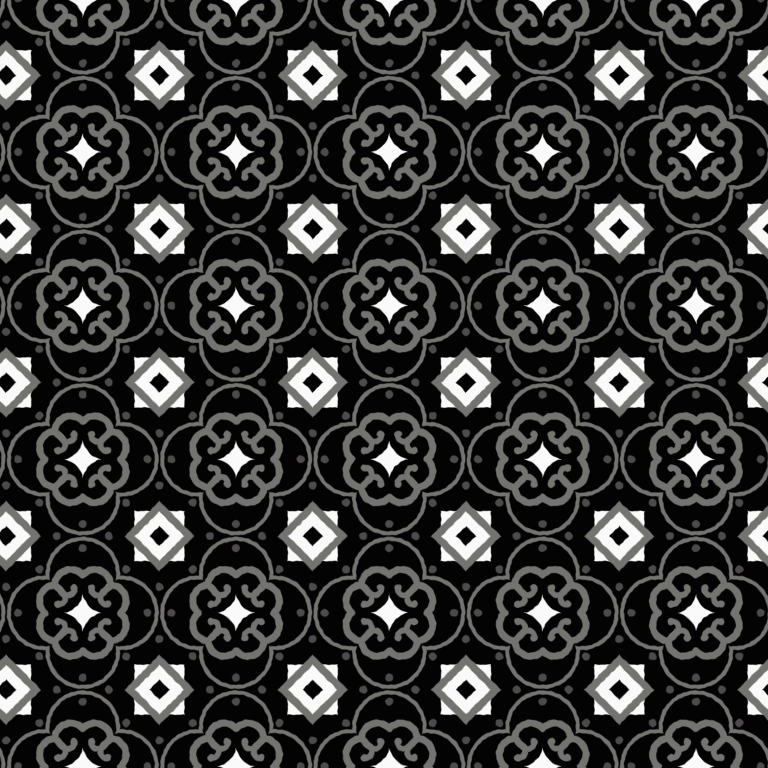
Write a three.js fragment shader that draws this pattern.

```glsl
// Monochrome tile lattice: outlined quatrefoils holding a scrolled rosette and a
// concave star, with diamonds on squares in the gaps between them. Each tile is
// 100 units wide; folded symmetry and distance functions build every shape.

#define REPEATS vec2(5.01, 5.0)
#define STAR_ORIGIN vec2(0.507, 0.602)
#define BLACK vec3(0.01)
#define GREY vec3(0.45, 0.45, 0.44)
#define DOT_GREY vec3(0.30, 0.29, 0.29)
#define WHITE vec3(0.98)
#define OUTLINE_HALF 1.3
#define SCROLL_HALF 2.3
#define HOOK_HALF 1.9
#define DOT_RADIUS 2.6
#define WOBBLE 0.0005
#define SOFTNESS 0.6

varying vec2 vUv;

float cover(float d) {
  return 1.0 - smoothstep(-SOFTNESS, SOFTNESS, d);
}

// Reflect into one eighth of the tile, where 0 <= x <= y
vec2 foldOctant(vec2 p) {
  p = abs(p);
  return p.x > p.y ? p.yx : p;
}

float diamond(vec2 p, float reach) {
  return (abs(p.x) + abs(p.y) - reach) * 0.7071;
}

// Distance to the centre line of an arc around the middle angle
float arc(vec2 p, float radius, float middle, float halfAngle) {
  float c = cos(middle), s = sin(middle);
  p = vec2(c * p.x + s * p.y, c * p.y - s * p.x);
  float a = clamp(atan(p.y, p.x), -halfAngle, halfAngle);
  return length(p - radius * vec2(cos(a), sin(a)));
}

float quatrefoilOutline(vec2 p) {
  float lobe = length(foldOctant(p) - vec2(0.0, 25.2)) - 23.0;
  return abs(lobe) - OUTLINE_HALF;
}

// Double-bumped band, diagonal stems and inward curling hooks
float rosette(vec2 p) {
  vec2 q = foldOctant(p);
  float band = arc(q - vec2(7.8, 17.8), 10.4, 1.23, 1.2) - SCROLL_HALF;
  float along = clamp(dot(q, vec2(0.5)), 12.7, 18.2);
  float stem = length(q - vec2(along)) - SCROLL_HALF;
  float hook = arc(q - vec2(9.6, 15.7), 4.2, 4.23, 1.27) - HOOK_HALF;
  float curlEnd = length(q - vec2(5.7, 16.2)) - 2.4;
  return min(min(band, stem), min(hook, curlEnd));
}

float concaveStar(vec2 p) {
  vec2 q = abs(p);
  float scoop = 16.2 - length(q - vec2(15.7));
  return max(scoop, diamond(q, 11.8));
}

float dots(vec2 fromStar, vec2 fromSquare) {
  vec2 s = foldOctant(fromSquare);
  float inside = length(foldOctant(fromStar) - vec2(0.0, 42.2));
  float axial = length(s - vec2(0.0, 33.0));
  float diagonal = length(s - vec2(21.7));
  return min(inside, min(axial, diagonal)) - DOT_RADIUS;
}

// Layered sines that give the edges a slight hand-cut unevenness
vec2 unevenness(vec2 uv) {
  vec2 w = sin(uv.yx * 410.0 + 3.0 * sin(uv * 97.0));
  return WOBBLE * (0.6 * w + 0.4 * sin(uv.yx * 733.0 + uv * 251.0));
}

void main() {
  vec2 tile = (vUv + unevenness(vUv) - STAR_ORIGIN) * REPEATS;
  vec2 fromStar = (fract(tile + 0.5) - 0.5) * 100.0;
  vec2 fromSquare = (fract(tile) - 0.5) * 100.0;

  // Quatrefoil, rosette and star
  vec3 color = mix(BLACK, DOT_GREY, cover(dots(fromStar, fromSquare)));
  color = mix(color, GREY, cover(quatrefoilOutline(fromStar)));
  color = mix(color, GREY, cover(rosette(fromStar)));
  color = mix(color, WHITE, cover(concaveStar(fromStar)));

  // Nested diamonds over a square
  vec2 s = abs(fromSquare);
  color = mix(color, WHITE, cover(max(s.x, s.y) - 16.3));
  color = mix(color, GREY, cover(diamond(s, 22.8)));
  color = mix(color, WHITE, cover(diamond(s, 16.0)));
  color = mix(color, BLACK, cover(diamond(s, 6.5)));

  gl_FragColor = vec4(color, 1.0);
}
```
